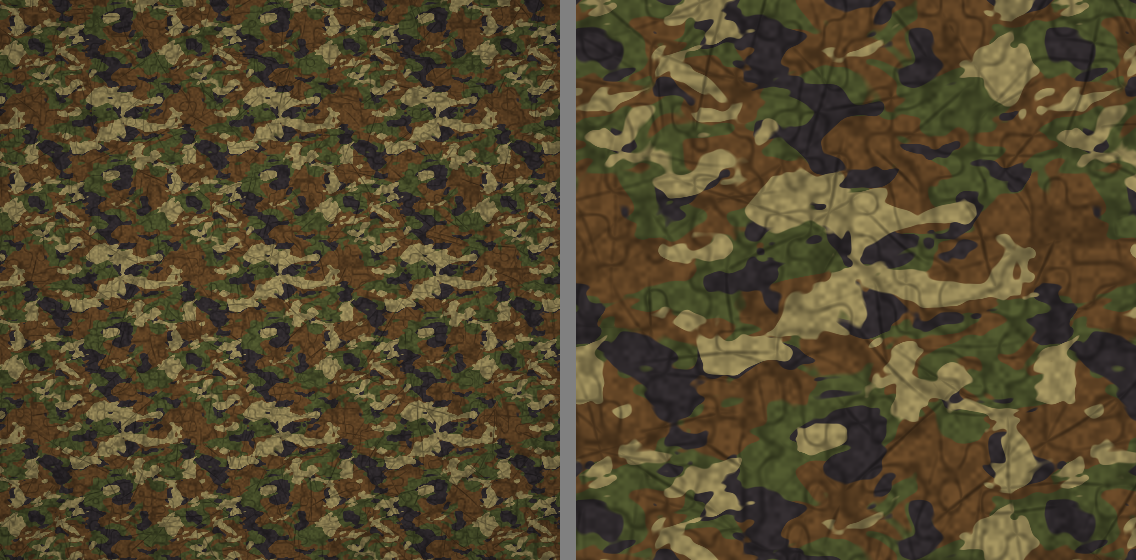
Left, the full canvas; right, a detail of the centre.
Write a WebGL 1 fragment shader that draws this pattern.

```glsl
precision highp float;
uniform vec2 u_resolution;

const vec3 BROWN = vec3(0.355, 0.247, 0.135);
const vec3 GREEN = vec3(0.270, 0.296, 0.157);
const vec3 BLACK = vec3(0.172, 0.153, 0.163);
const vec3 TAN = vec3(0.545, 0.492, 0.318);
const float TILE_SIZE = 0.281;             // repeat of the print
const vec2 BASE_CELLS = vec2(8.0, 11.0);   // noise cells per tile, x even
const vec2 PATCH_CELLS = vec2(10.0, 13.0);
const float SLANT = 1.0;                   // whole number keeps tiles seamless
const float WARP = 0.026;
const float ROUGHNESS = 0.5;
const float GREEN_LEVEL = 0.514;
const float BLACK_LEVEL = 0.621;
const float TAN_LEVEL = 0.614;
const float EDGE = 0.014;
const float GRAIN_CELLS = 300.0;
const float GRAIN_DEPTH = 0.30;
const float CRINKLE_CELLS = 75.0;
const float CRINKLE_DEPTH = 0.26;
const float CREASE_WIDTH = 0.0021;
const float CREASE_DEPTH = 0.42;
const float VIGNETTE = 0.50;
const float BRIGHTNESS = 1.08;

float hash(vec2 p) {
    return fract(sin(dot(p, vec2(127.1, 311.7))) * 43758.5453);
}

// Repeating lattice; one half mirrors the values of the other to keep shares even
float lattice(vec2 cell, vec2 period, float seed) {
    cell = floor(mod(cell + 0.5, period));
    float halfWidth = 0.5 * period.x;
    float flip = step(halfWidth, cell.x);
    float value = hash(vec2(cell.x - flip * halfWidth, cell.y) + seed);
    return mix(value, 1.0 - value, flip);
}

float noise(vec2 p, vec2 period, float seed) {
    vec2 i = floor(p);
    vec2 f = fract(p);
    f = f * f * (3.0 - 2.0 * f);
    vec2 e = vec2(1.0, 0.0);
    float low = mix(lattice(i, period, seed), lattice(i + e.xy, period, seed), f.x);
    float high = mix(lattice(i + e.yx, period, seed), lattice(i + e.xx, period, seed), f.x);
    return mix(low, high, f.y);
}

// Seamless fractal noise over the unit tile; every other octave is slanted
float patches(vec2 tile, vec2 cells, float seed) {
    float sum = 0.0;
    float total = 0.0;
    float weight = 1.0;
    float slant = SLANT;
    for (int octave = 0; octave < 3; octave++) {
        sum += weight * noise(tile * cells, cells, seed);
        total += weight;
        weight *= ROUGHNESS;
        cells *= 2.0;
        seed += 17.3;
        tile.x -= slant * tile.y;
        slant = -slant;
    }
    return sum / total;
}

float above(float level, float value) {
    return smoothstep(level - EDGE, level + EDGE, value);
}

vec3 camouflage(vec2 uv) {
    vec2 tile = uv / TILE_SIZE;
    vec2 bend = vec2(noise(tile * PATCH_CELLS, PATCH_CELLS, 3.7),
                     noise(tile * PATCH_CELLS, PATCH_CELLS, 8.2));
    tile += WARP * (2.0 * bend - 1.0);
    vec3 color = mix(BROWN, GREEN, above(GREEN_LEVEL, patches(tile, BASE_CELLS, 11.4)));
    color = mix(color, BLACK, above(BLACK_LEVEL, patches(tile, PATCH_CELLS, 29.6)));
    return mix(color, TAN, above(TAN_LEVEL, patches(tile, PATCH_CELLS, 53.1)));
}

// Thin straight folds, one random segment per cell
float creases(vec2 uv, float cells, float seed) {
    vec2 p = uv * cells;
    float fold = 0.0;
    for (int k = 0; k < 9; k++) {
        vec2 cell = floor(p) + vec2(mod(float(k), 3.0), floor(float(k) / 3.0)) - 1.0;
        vec2 id = cell + seed;
        vec2 offset = p - cell - vec2(hash(id), hash(id + 5.3));
        float angle = 6.2832 * hash(id + 9.1);
        vec2 along = vec2(cos(angle), sin(angle));
        float reach = mix(0.5, 1.0, hash(id + 13.7));
        float t = clamp(dot(offset, along), -reach, reach);
        float dist = length(offset - along * t) / cells;
        float line = 1.0 - smoothstep(0.0, CREASE_WIDTH, dist);
        float fade = 1.0 - t * t / (reach * reach);
        fold = max(fold, line * fade * mix(0.2, 1.0, hash(id + 21.9)));
    }
    return fold;
}

void main() {
    vec2 uv = gl_FragCoord.xy / min(u_resolution.x, u_resolution.y);
    vec2 fromCenter = gl_FragCoord.xy / u_resolution - 0.5;

    // Cloth relief and uneven light
    float grain = noise(uv * GRAIN_CELLS, vec2(GRAIN_CELLS), 2.6) - 0.5;
    vec2 bent = uv + 0.008 * noise(uv * 24.0, vec2(24.0), 4.8);
    float ridge = abs(noise(bent * CRINKLE_CELLS, vec2(CRINKLE_CELLS), 6.4) - 0.5);
    float crinkle = 1.0 - smoothstep(0.0, 0.16, ridge);
    float fold = max(creases(bent, 8.0, 31.0),
                     max(creases(bent, 15.0, 67.0), creases(bent, 27.0, 93.0)));
    float light = BRIGHTNESS - VIGNETTE * dot(fromCenter, fromCenter);
    light *= 1.0 + GRAIN_DEPTH * grain;
    light *= 1.0 - max(CRINKLE_DEPTH * crinkle, CREASE_DEPTH * fold);
    gl_FragColor = vec4(camouflage(uv) * light, 1.0);
}
```
